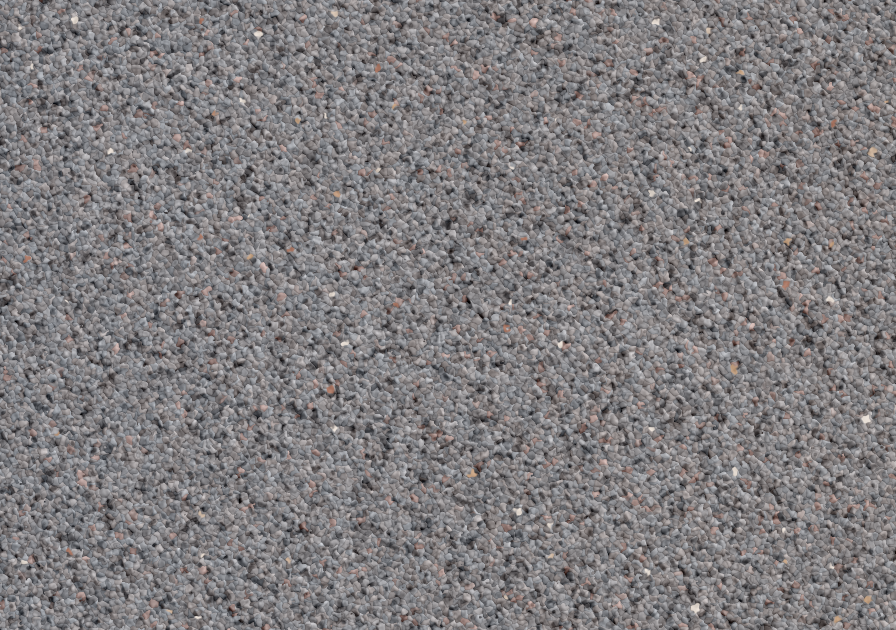
A WebGL 1 fragment shader for this texture:

```glsl
precision highp float;
// Weathered asphalt: small rough cellular grains lit from the upper right,
// with noise relief for grit and small pits, faint stones and bright chips.
// Four samples per pixel soften the grain edges.
uniform vec2 u_resolution;

float hash(vec2 p) {
  return fract(sin(dot(p, vec2(127.1, 311.7))) * 43758.5);
}

vec2 hash2(vec2 p) {
  return vec2(hash(p), hash(p + 57.3));
}

vec2 rotate(vec2 p, float a) {
  return vec2(cos(a) * p.x - sin(a) * p.y, sin(a) * p.x + cos(a) * p.y);
}

float noise(vec2 p) {
  vec2 i = floor(p);
  vec2 f = fract(p);
  f = f * f * (3.0 - 2.0 * f);
  return mix(mix(hash(i), hash(i + vec2(1.0, 0.0)), f.x),
             mix(hash(i + vec2(0.0, 1.0)), hash(i + 1.0), f.x), f.y);
}

// Nearest grain: xy = offset from its centre, z = gap to the next, w = random id.
vec4 grain(vec2 p) {
  vec2 cell = floor(p);
  vec2 offset = vec2(0.0);
  float nearest = 9.0, second = 9.0, id = 0.0;
  for (int y = -1; y <= 1; y++) {
    for (int x = -1; x <= 1; x++) {
      vec2 c = cell + vec2(float(x), float(y));
      vec2 r = p - c - hash2(c);
      float d = length(r);
      if (d < nearest) {
        second = nearest;
        nearest = d;
        offset = r;
        id = hash(c + 19.7);
      } else {
        second = min(second, d);
      }
    }
  }
  return vec4(offset, second - nearest, id);
}

// Sparse round spot in a jittered grid: x = coverage, y = random id.
vec2 spot(vec2 p, float chance, float radius, float edge) {
  vec2 c = floor(p);
  float size = radius * (0.5 + 0.6 * hash(c + 3.1));
  float d = length(fract(p) - 0.2 - 0.6 * hash2(c + 8.4));
  float cover = 1.0 - smoothstep(size - edge, size + edge, d);
  return vec2(cover * step(hash(c + 41.6), chance), hash(c + 5.9));
}

vec3 stoneTint(float id) {
  vec3 tint = mix(vec3(-0.014, -0.003, 0.018), vec3(0.022, -0.007, -0.012), id);
  return tint + vec3(0.05, -0.015, -0.03) * smoothstep(0.97, 0.99, id);
}

vec3 asphalt(vec2 p) {
  vec2 a = rotate(p, 0.5);
  vec2 b = rotate(p, 1.1);
  vec2 warp = vec2(noise(a * 170.0), noise(a * 170.0 + 31.0)) - 0.5;
  vec2 q = p + warp * 0.008;
  vec2 light = normalize(vec2(0.6, 0.8));

  // Rough grains, each with its own tone, a lit side and a dark joint
  vec4 g = grain(rotate(q, 0.8) * 112.0);
  float tone = 0.558 + 0.14 * (g.w - 0.5);
  tone += 0.2 * dot(rotate(g.xy, -0.8), light);
  tone -= 0.1 * (1.0 - smoothstep(0.0, 0.35, g.z));
  vec3 color = vec3(tone) + stoneTint(fract(g.w * 37.0));

  // Faint larger stones
  vec2 stone = spot(q * 40.0 + 7.0, 0.12, 0.28, 0.1);
  vec3 stoneColor = 0.46 + 0.12 * stone.y + stoneTint(fract(stone.y * 13.0));
  color = mix(color, stoneColor, 0.45 * stone.x);

  // Grit relief, small shadowed pits and broad wear
  vec2 reach = light * 0.0026;
  color += 0.2 * (noise(b * 165.0) - noise(rotate(p + reach, 1.1) * 165.0));
  color += 0.14 * (noise(a * 230.0) - 0.5);
  color -= 0.22 * smoothstep(0.62, 0.9, noise(b * 118.0 + 11.0));
  color += 0.02 * (noise(p * 4.0) - 0.5) + 0.025 * (noise(a * 24.0) - 0.5);
  color += vec3(0.006, 0.0, -0.006) * (p.x - 0.7);

  // Faint broken scuff
  vec2 along = p - vec2(0.63, 0.546);
  float scuff = 1.0 - smoothstep(0.001, 0.006, abs(along.y + 0.25 * along.x));
  scuff *= smoothstep(0.0, 0.1, along.x) * (1.0 - smoothstep(0.3, 0.42, along.x));
  color += 0.08 * scuff * noise(p * 60.0);

  // Scattered cream, tan and rust chips
  vec2 chip = spot(q * 14.0 + 2.0, 0.24, 0.075, 0.02);
  vec3 chipColor = mix(vec3(0.92, 0.88, 0.84), vec3(0.77, 0.63, 0.5),
                       smoothstep(0.5, 0.65, chip.y));
  chipColor = mix(chipColor, vec3(0.66, 0.45, 0.37), smoothstep(0.8, 0.85, chip.y));
  chipColor += 0.14 * (noise(a * 190.0) - 0.5);
  return mix(color, chipColor, 0.9 * chip.x);
}

void main() {
  vec3 sum = vec3(0.0);
  for (int y = 0; y < 2; y++) {
    for (int x = 0; x < 2; x++) {
      vec2 shift = 0.5 * vec2(float(x), float(y)) - 0.25;
      sum += asphalt((gl_FragCoord.xy + shift) / u_resolution.y);
    }
  }
  gl_FragColor = vec4(clamp(sum / 4.0, 0.0, 1.0), 1.0);
}
```
